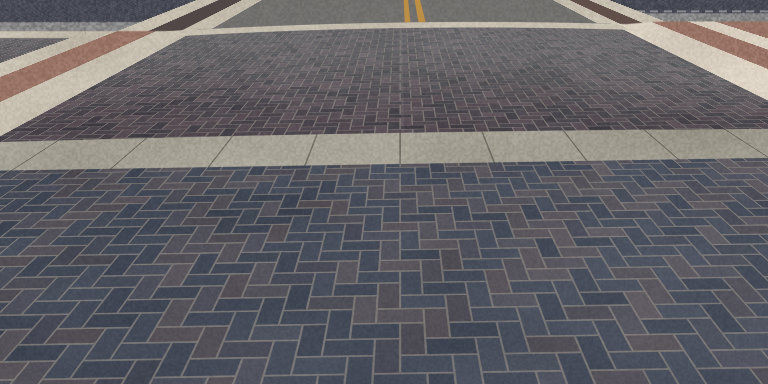
Give the GLSL for this texture, as a WebGL 1 fragment shader.

```glsl
precision highp float;
// Herringbone paver crossing with concrete bands, seen in perspective toward a road.
uniform vec2 u_resolution;

float hash(vec2 p) {
  vec3 q = fract(vec3(p.xyx) * 0.1031);
  q += dot(q, q.yzx + 33.33);
  return fract((q.x + q.y) * q.z);
}

float noise(vec2 p) {
  vec2 i = floor(p), f = fract(p);
  f = f * f * (3.0 - 2.0 * f);
  return mix(mix(hash(i), hash(i + vec2(1.0, 0.0)), f.x),
             mix(hash(i + vec2(0.0, 1.0)), hash(i + 1.0), f.x), f.y);
}

// Soft interval from a to b, with edge softness w.
float strip(float v, float a, float b, float w) {
  return smoothstep(a - w, a + w, v) - smoothstep(b - w, b + w, v);
}

// Two-to-one herringbone: x is joint coverage, y is a random value per brick.
vec2 herringbone(vec2 p, vec2 footprint) {
  vec2 cell = floor(p), local = fract(p), size = vec2(1.0, 2.0);
  float k = mod(cell.x - cell.y, 4.0);
  if (k < 1.5) {
    size = vec2(2.0, 1.0);
    if (k > 0.5) { local.x += 1.0; cell.x -= 1.0; }
  } else if (k < 2.5) {
    local.y += 1.0;
    cell.y -= 1.0;
  }
  vec2 edge = min(local, size - local);
  vec2 joint = (1.0 - smoothstep(vec2(0.015), 0.04 + footprint * 0.8, edge))
             * min(vec2(1.0), 0.13 / footprint);
  return vec2(max(joint.x, joint.y), hash(cell + 71.0));
}

void main() {
  // Screen position in canvas heights, measured down from the top.
  vec2 s = gl_FragCoord.xy / u_resolution;
  s = vec2(s.x * 2.0, 1.0 - s.y);
  float px = 1.0 / u_resolution.y;
  float dx = s.x - 1.042;

  // Ground plane under a horizon just above the canvas.
  float depth = s.y + 0.208;
  float tilted = depth + 0.0166 * dx;
  vec2 ground = vec2(dx / depth, 1.7 / tilted);
  float w = 0.7 * px / depth;
  vec2 footprint = vec2(px / depth, 1.7 * px / (tilted * tilted)) / 0.06;
  float grain = noise(s * 190.0) - 0.5;
  float stain = noise(s * vec2(5.0, 9.0)) - 0.5;

  // Pavers: blue-grey in front, worn purple behind the crossing.
  vec2 brick = herringbone(ground / 0.06, footprint);
  float behind = 1.0 - smoothstep(0.36, 0.40, s.y);
  float detail = 1.0 / (1.0 + 0.5 * footprint.y);
  vec3 nearBrick = mix(vec3(0.255, 0.28, 0.335), vec3(0.335, 0.315, 0.34),
                       smoothstep(0.35, 1.0, brick.y));
  nearBrick += 0.025 * smoothstep(0.3, 1.8, s.x);
  vec3 farBrick = mix(vec3(0.40, 0.395, 0.41), vec3(0.305, 0.275, 0.305),
                      smoothstep(0.09, 0.34, s.y - 0.04 * dx));
  farBrick += (brick.y - 0.5) * vec3(0.11, 0.07, 0.07) * detail;
  vec3 paving = mix(nearBrick, farBrick, behind);
  paving += (hash(vec2(brick.y * 900.0, 3.0)) - 0.5) * 0.045 * detail;
  paving = mix(paving, vec3(0.53, 0.51, 0.49), brick.x * 0.75);
  paving += grain * 0.035 + stain * 0.035;
  paving += 0.04 * behind * strip(ground.x, 0.005, 0.018, w);

  vec3 concrete = vec3(0.76, 0.73, 0.67) + grain * 0.06 + stain * 0.07;
  vec3 paleConcrete = concrete + vec3(0.08, 0.07, 0.07);
  vec3 redPaver = vec3(0.60, 0.455, 0.40) + grain * 0.08;
  vec3 color = paving;

  // Side bands converge on the vanishing point.
  color = mix(color, concrete, strip(ground.x, -2.80, -1.85, w));
  color = mix(color, redPaver, strip(ground.x, -2.55, -2.20, w));
  color = mix(color, paleConcrete, strip(ground.x, 2.04, 3.11, w));
  color = mix(color, redPaver, strip(ground.x, 2.47, 2.84, w));
  color = mix(color, redPaver, smoothstep(3.11 - w, 3.11 + w, ground.x));

  // Pale kerb on the far left corner.
  float leftCorner = 1.0 - smoothstep(-2.80 - w, -2.80 + w, ground.x);
  color = mix(color, concrete, leftCorner * strip(s.y, 0.080, 0.099, px));

  // Crossing slab with joints that follow the perspective.
  float slabTop = 0.346 - 0.0166 * dx + 0.0061 * dx * dx;
  float slab = strip(s.y, slabTop, 0.427 - 0.0166 * dx, 0.7 * px);
  vec3 slabColor = vec3(0.645, 0.63, 0.58) + grain * 0.07 + stain * 0.07;
  slabColor -= 0.025 * smoothstep(0.6, 1.8, s.x);
  float slabJoint = abs(fract(ground.x / 0.388 + 0.5) - 0.5) * 0.388;
  slabColor *= 1.0 - 0.32 * (1.0 - smoothstep(0.001, 0.003 + w, slabJoint));
  color = mix(color, slabColor, slab);

  // Far road, its borders and the double centre line.
  vec3 road = vec3(0.445, 0.44, 0.43) + grain * 0.05;
  road = mix(road, vec3(0.74, 0.56, 0.27),
             strip(ground.x, 0.045, 0.10, w) + strip(ground.x, 0.18, 0.25, w));
  road = mix(road, concrete, strip(ground.x, -2.55, -1.73, w));
  road = mix(road, vec3(0.32, 0.28, 0.28), strip(ground.x, -2.27, -1.98, w));
  road = mix(road, concrete, strip(ground.x, 1.91, 2.62, w));
  road = mix(road, vec3(0.38, 0.31, 0.29), strip(ground.x, 2.12, 2.36, w));

  // Dark plazas outside the road, each with a grey paved edge.
  vec3 plaza = vec3(0.27, 0.28, 0.32) + grain * 0.08 + brick.x * 0.08;
  vec3 greyEdge = vec3(0.53, 0.53, 0.53) + grain * 0.16;
  vec3 leftPlaza = mix(plaza, greyEdge, smoothstep(0.055, 0.060, s.y));
  vec3 rightPlaza = mix(plaza, greyEdge, smoothstep(0.032, 0.037, s.y));
  float dash = step(0.4, fract(s.x * 28.0)) * strip(s.y, 0.027, 0.032, px);
  rightPlaza = mix(rightPlaza, vec3(0.72), dash * 0.6);
  road = mix(road, leftPlaza, 1.0 - smoothstep(-2.55 - w, -2.55 + w, ground.x));
  road = mix(road, rightPlaza, smoothstep(2.62 - w, 2.62 + w, ground.x));

  // Curved far edge band closes the paved area.
  float farTop = 0.0586 - 0.015 * dx + 0.038 * dx * dx;
  farTop = min(farTop, dx < 0.0 ? 0.081 : 0.056 + 0.012 * (1.0 - smoothstep(0.5, 0.7, dx)));
  color = mix(road, color, smoothstep(farTop - px, farTop + px, s.y));
  float farBand = strip(s.y, farTop, farTop + 0.0145, 0.7 * px);
  color = mix(color, concrete, farBand * strip(ground.x, -2.1, 2.1, w));

  gl_FragColor = vec4(clamp(color, 0.0, 1.0), 1.0);
}
```
